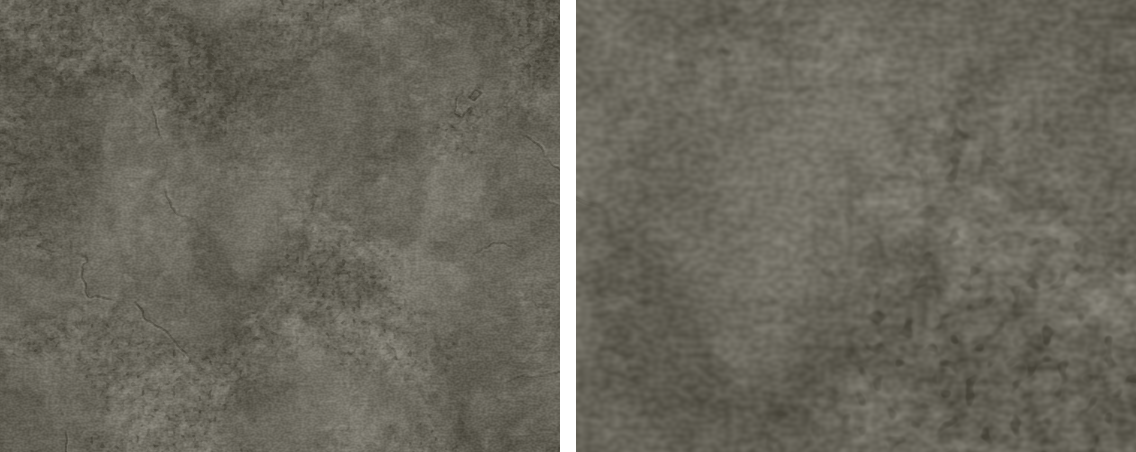
Left, the full canvas; right, a detail of the centre.
Give the GLSL for this texture, as a Shadertoy shader.

```glsl
// Weathered grey-brown plaster: cloudy stains, pitted patches and hairline cracks.

const vec3  BASE_COLOR     = vec3(0.408, 0.397, 0.355);
const vec2  SEED           = vec2(13.7, 5.3);
const float DARKEST        = -0.13;
const float LIGHTEST       = 0.14;
const float CLOUD_SCALE    = 2.5;
const float CLOUD_DEPTH    = 0.21;
const float PLATE_SCALE    = 3.4;
const float PLATE_DEPTH    = 0.032;
const float MOTTLE_SCALE   = 13.0;
const float MOTTLE_DEPTH   = 0.11;
const float GRIT_SCALE     = 52.0;
const float GRIT_DEPTH     = 0.17;
const float PIT_DEPTH      = 0.07;
const float FLECK_DEPTH    = 0.05;
const float RELIEF_DEPTH   = 0.16;
const vec2  GRAIN_SCALE    = vec2(150.0, 205.0);
const float GRAIN_DEPTH    = 0.075;
const vec2  WEAVE_SCALE    = vec2(24.0, 150.0);
const float WEAVE_DEPTH    = 0.03;
const int   CRACK_SETS     = 2;
const float CRACK_WIDTH    = 0.0011;
const float CRACK_DEPTH    = 0.085;
const float CRACK_RIM      = 0.035;

float hash(vec2 cell) {
    vec3 v = fract(cell.xyx * 0.1031);
    v += dot(v, v.yzx + 33.33);
    return fract((v.x + v.y) * v.z);
}

// Dot product of a random unit gradient with the offset from its corner.
float corner(vec2 cell, vec2 offset) {
    float angle = 6.28318 * hash(cell);
    return dot(vec2(cos(angle), sin(angle)), offset);
}

float noise(vec2 p) {
    vec2 i = floor(p), f = fract(p);
    vec2 u = f * f * f * (f * (f * 6.0 - 15.0) + 10.0);
    vec2 e = vec2(1.0, 0.0);
    return mix(mix(corner(i, f), corner(i + e, f - e), u.x),
               mix(corner(i + e.yx, f - e.yx), corner(i + 1.0, f - 1.0), u.x), u.y);
}

float fbm(vec2 p, int octaves) {
    const mat2 TURN = mat2(1.6, 1.2, -1.2, 1.6);
    float sum = 0.0, amplitude = 0.5;
    for (int i = 0; i < octaves; i++) {
        sum += amplitude * noise(p);
        p = TURN * p + 7.31;
        amplitude *= 0.53;
    }
    return sum;
}

// Cracks follow the zero contour of this field.
float crackField(vec2 p) {
    return noise(p * 2.1) + 0.3 * noise(p * 5.7 + 3.0)
         + 0.07 * noise(p * 17.0) + 0.02 * noise(p * 51.0);
}

float crackDistance(vec2 p) {
    vec2 e = vec2(0.003, 0.0);
    float f = crackField(p);
    vec2 slope = vec2(crackField(p + e), crackField(p + e.yx)) - f;
    return f / max(length(slope) / e.x, 0.6);
}

float stroke(float d, float width, float pixel) {
    return 1.0 - smoothstep(width, width + 1.3 * pixel, abs(d));
}

float cracks(vec2 p, float pixel) {
    float shade = 0.0;
    for (int i = 0; i < CRACK_SETS; i++) {
        vec2 s = p + float(i) * vec2(8.3, 19.1);
        float d = crackDistance(s);
        float present = smoothstep(0.04, 0.24, noise(s * 2.4 + 31.0))
                      * smoothstep(-0.35, 0.2, noise(s * 16.0));
        float rim = stroke(d - 0.0042, CRACK_WIDTH, pixel);
        shade += present * (CRACK_RIM * rim - CRACK_DEPTH * stroke(d, CRACK_WIDTH, pixel));
        // Plaster lifts slightly on one side of the crack.
        shade += present * 0.022 * step(0.0, d) * exp(-max(d, 0.0) * 22.0);
    }
    return shade;
}

void mainImage(out vec4 fragColor, in vec2 fragCoord) {
    float pixel = 1.0 / iResolution.y;
    vec2 p = fragCoord * pixel + SEED;
    vec2 warped = p + 0.26 * vec2(fbm(p * 2.2, 4), fbm(p * 2.2 + 17.0, 4));

    // Broad stains and plates with ragged borders
    float tone = CLOUD_DEPTH * fbm(warped * CLOUD_SCALE, 5);
    float plate = fbm(warped * PLATE_SCALE + 41.0, 6);
    tone += PLATE_DEPTH * (smoothstep(-0.04, 0.06, plate) - 0.5);
    tone += MOTTLE_DEPTH * fbm(warped * MOTTLE_SCALE, 4);

    // Rough zones carry grit, dark pits and raised relief
    float rough = smoothstep(-0.12, 0.16, fbm(warped * 2.8 + 63.0, 4));
    vec2 light = vec2(-0.003, 0.004);
    float relief = fbm(p * 24.0, 3) - fbm((p + light) * 24.0, 3);
    tone += RELIEF_DEPTH * relief * mix(0.4, 1.0, rough);
    tone += GRIT_DEPTH * fbm(p * GRIT_SCALE, 3) * mix(0.35, 1.0, rough);
    tone -= PIT_DEPTH * rough * smoothstep(0.18, 0.45, noise(p * 88.0));

    // Pale worn flecks, drawn out sideways
    float worn = smoothstep(0.0, 0.2, fbm(warped * 3.6 + 87.0, 3));
    tone += FLECK_DEPTH * worn * smoothstep(0.06, 0.26, fbm(p * vec2(24.0, 42.0) + 9.0, 3));

    // Cracks, faint weave and fine grain
    tone += cracks(p, pixel);
    tone += WEAVE_DEPTH * noise(p * WEAVE_SCALE);
    tone += GRAIN_DEPTH * noise(p * GRAIN_SCALE);

    fragColor = vec4(BASE_COLOR + clamp(tone, DARKEST, LIGHTEST), 1.0);
}
```
